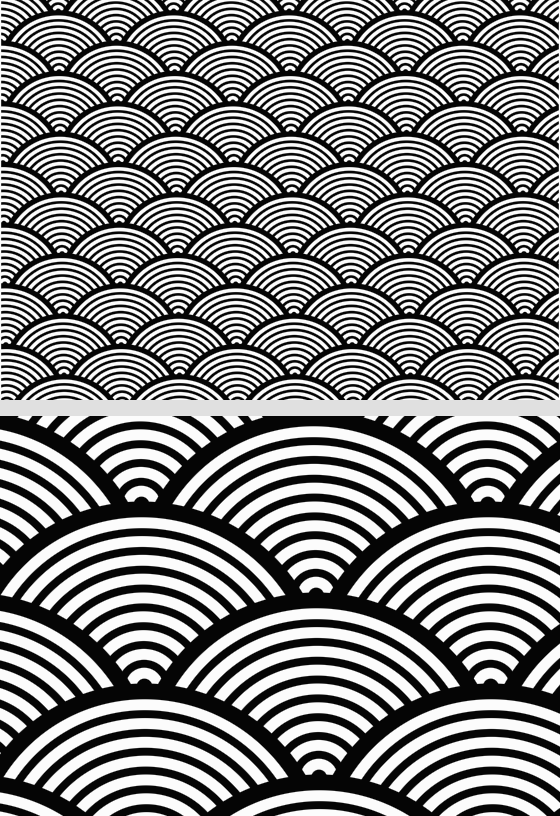
Top, the full canvas; bottom, a detail of the centre.
A Shadertoy shader for this pattern:

```glsl
#define COLUMNS 4.85              // scales across the canvas
#define ROW_STEP 0.2627           // row spacing, in scale widths
#define RADIUS 0.534              // outer radius of a scale
#define RIM 0.0455                // thickness of the dark rim
#define RING_PERIOD 0.0543        // spacing of the inner rings
#define LIGHT_SHARE 0.58          // light part of each ring period
#define ANCHOR vec2(2.538, 1.266) // centre of one scale
#define LEAN 0.016                // sideways drift with height
#define MARGIN 0.002              // light strip at both sides
#define INK vec3(0.02)
#define PAPER vec3(0.99)

float coverage(float signedDistance, float pixel) {
    return clamp(signedDistance / pixel + 0.5, 0.0, 1.0);
}

// Light rings inside a dark rim, by depth below the outer edge
float ringLight(float depth, float pixel) {
    float halfLight = 0.5 * LIGHT_SHARE;
    float phase = fract((depth - RIM) / RING_PERIOD - halfLight + 0.5) - 0.5;
    float light = coverage((halfLight - abs(phase)) * RING_PERIOD, pixel);
    float insideRim = RIM - 0.5 * (1.0 - LIGHT_SHARE) * RING_PERIOD;
    return light * coverage(depth - insideRim, pixel);
}

void mainImage(out vec4 fragColor, in vec2 fragCoord) {
    vec2 uv = fragCoord / iResolution.x;
    float pixel = 1.15 * COLUMNS / iResolution.x;
    vec2 p = uv * COLUMNS - ANCHOR;
    p.x += LEAN * p.y;

    // Paint rows from back to front; lower rows overlap higher ones
    float firstRow = floor((p.y - RADIUS) / ROW_STEP);
    float light = 0.0;
    for (int i = 5; i >= 0; i--) {
        float row = firstRow + float(i);
        float stagger = 0.5 * mod(row, 2.0);
        vec2 local = vec2(fract(p.x - stagger + 0.5) - 0.5, p.y - row * ROW_STEP);
        float depth = RADIUS - length(local);
        light = mix(light, ringLight(depth, pixel), coverage(depth, pixel));
    }

    // Side margins
    float sideDistance = (min(uv.x, 1.0 - uv.x) - MARGIN) * COLUMNS;
    light = mix(1.0, light, coverage(sideDistance, pixel));

    fragColor = vec4(mix(INK, PAPER, light), 1.0);
}
```
